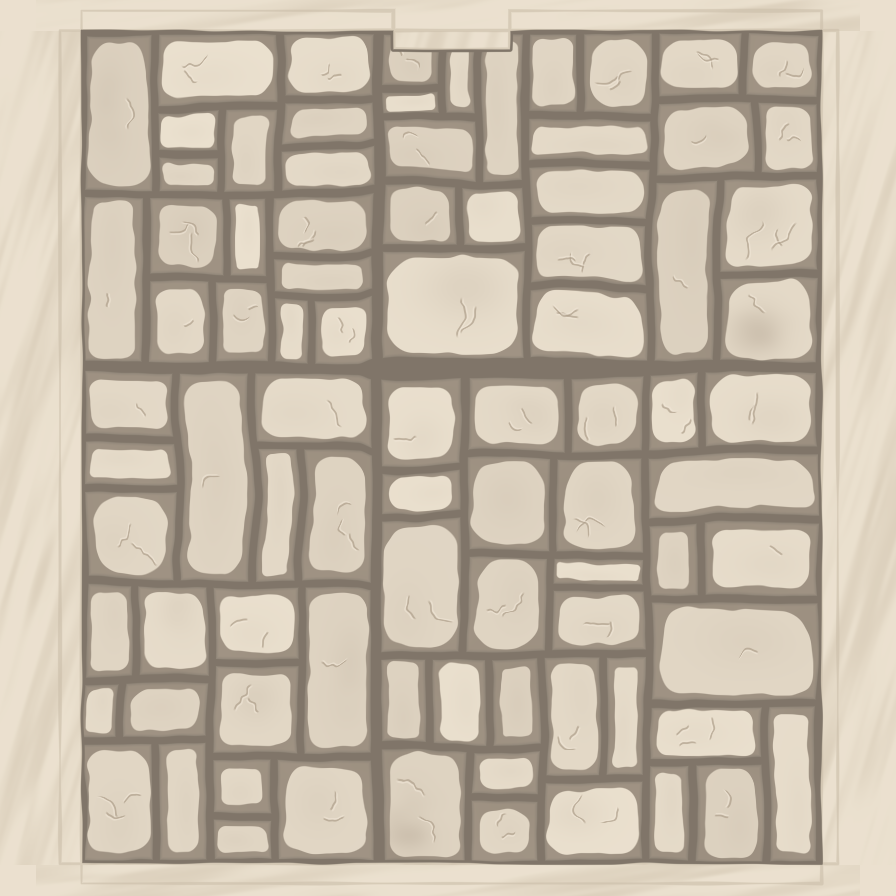
A Shadertoy shader for this texture:

```glsl
// A panel of irregular fieldstones in grey-brown mortar, set in a pale wooden frame.
// The panel is cut recursively into cells; each cell holds one rounded, cracked stone.
// Value noise bends the joints, roughens the stones and streaks the wood.

const vec3 CREAM  = vec3(0.92, 0.88, 0.81);
const vec3 SAND   = vec3(0.79, 0.74, 0.67);
const vec3 MORTAR = vec3(0.62, 0.57, 0.51);
const vec3 JOINT  = vec3(0.50, 0.46, 0.41);

float hash(vec2 p) {
    vec3 q = fract(p.xyx * 0.1031);
    q += dot(q, q.yzx + 33.33);
    return fract((q.x + q.y) * q.z);
}

float noise(vec2 p) {
    vec2 i = floor(p), f = fract(p);
    f = f * f * (3.0 - 2.0 * f);
    return mix(mix(hash(i), hash(i + vec2(1, 0)), f.x),
               mix(hash(i + vec2(0, 1)), hash(i + 1.0), f.x), f.y);
}

float box(vec2 p, vec2 halfSize, float radius) {
    vec2 q = abs(p) - halfSize + radius;
    return length(max(q, 0.0)) + min(max(q.x, q.y), 0.0) - radius;
}

vec2 turn(vec2 p, float a) {
    float c = cos(a), s = sin(a);
    return vec2(c * p.x + s * p.y, c * p.y - s * p.x);
}

// Rectangle with the gap in its top edge
float notchedBox(vec2 p, vec2 halfSize) {
    return max(box(p - vec2(0.504, 0.501), halfSize, 0.0),
               -box(p - vec2(0.504, 1.045), vec2(0.065, 0.1), 0.0));
}

// Pale planks with slanted grain and faint outlines
vec3 woodFrame(vec2 p, float px) {
    vec2 away = abs(p - 0.5);
    bool rail = away.y > 0.465;
    vec2 g = rail ? vec2((p.y - 0.15 * p.x) * 65.0, p.x * 6.0)
                  : vec2((p.x - 0.3 * p.y) * 65.0, p.y * 6.0);
    float grain = smoothstep(0.35, 0.95, 0.65 * noise(g) + 0.35 * noise(g * 2.3 + 7.0));
    float corner = rail && away.x > 0.46 ? 0.0 : 1.0;
    vec3 col = mix(CREAM, vec3(0.84, 0.79, 0.71), grain * corner * 0.7);
    float wobble = 0.002 * (noise(p * 14.0) - 0.5);
    float outline = min(abs(notchedBox(p, vec2(0.413, 0.487))),
                        abs(box(p - vec2(0.501), vec2(0.434, 0.465), 0.0)));
    float ink = 1.0 - smoothstep(0.0016 - px, 0.0016 + px, outline + wobble);
    return mix(col, vec3(0.80, 0.75, 0.67), ink * 0.65);
}

// Thin wandering fissures, each with a lit lower lip
vec3 addCracks(vec3 col, vec2 q, vec2 halfSize, float id, float px) {
    float reach = min(halfSize.x, halfSize.y);
    for (float k = 0.0; k < 3.0; k++) {
        vec2 seed = vec2(id, 40.0 + k);
        if (reach < 0.022 || hash(seed) < 0.4) continue;
        vec2 middle = (vec2(hash(seed + 5.3), hash(seed + 9.7)) - 0.5) * halfSize;
        vec2 c = turn(q - middle, 6.283 * hash(seed + 2.9));
        float span = reach * mix(0.25, 0.55, hash(seed + 3.7));
        float path = 0.018 * (noise(vec2(c.x * 55.0 + id, k)) - 0.5)
                   + 0.004 * noise(vec2(c.x * 170.0, id));
        float ends = 1.0 - smoothstep(0.75 * span, span, abs(c.x));
        float d = c.y - path;
        float lip = 1.0 - smoothstep(0.0004, 0.0010 + px, abs(d + 0.0018));
        float gap = 1.0 - smoothstep(0.0003, 0.0009 + px, abs(d));
        col = mix(col, vec3(0.94, 0.90, 0.84), lip * ends * 0.6);
        col = mix(col, vec3(0.68, 0.62, 0.54), gap * ends * 0.7);
    }
    return col;
}

vec3 stoneFace(vec2 p, vec2 q, vec2 halfSize, float id, float px) {
    vec2 focus = (vec2(hash(vec2(id, 21)), hash(vec2(id, 22))) - 0.5) * halfSize;
    float pool = exp(-2.2 * dot((q - focus) / halfSize, (q - focus) / halfSize));
    float large = smoothstep(0.025, 0.06, min(halfSize.x, halfSize.y));
    float shade = 0.45 * hash(vec2(id, 23)) + pool * mix(0.1, 0.5, large * hash(vec2(id, 24)));
    float stained = step(0.8, hash(vec2(id, 25))) * large;
    shade += stained * pool * 1.1 * (noise(p * vec2(28, 45)) - 0.2);
    return addCracks(mix(CREAM, SAND, shade), q, halfSize, id, px);
}

vec3 stoneWall(vec2 uv, float px) {
    vec2 p = uv + 0.009 * (vec2(noise(uv * 11.0), noise(uv * 11.0 + 40.0)) - 0.5)
                + 0.002 * (vec2(noise(uv * 45.0), noise(uv * 45.0 + 70.0)) - 0.5);

    // Cut the panel into cells, leaving a joint at every cut
    vec2 lo = vec2(0.095, 0.040), hi = vec2(0.913, 0.962);
    float id = 1.0;
    for (int level = 0; level < 10; level++) {
        vec2 size = hi - lo;
        if (level > 1 && size.x * size.y < mix(0.004, 0.021, hash(vec2(id, 1)))) break;
        bool upright = level < 2 ? level == 1
                     : size.x * mix(0.7, 1.5, hash(vec2(id, 2))) > size.y;
        float share = level == 0 ? 0.596 : level == 1 ? 0.4 : mix(0.3, 0.7, hash(vec2(id, 3)));
        float gap = level < 2 ? 0.006 : 0.0043;
        if (level == 0) gap += 0.006 * smoothstep(0.40, 0.42, p.x) * smoothstep(0.9, 0.5, p.x);
        vec2 axis = upright ? vec2(1, 0) : vec2(0, 1);
        float cut = dot(axis, mix(lo, hi, share));
        bool far = dot(axis, p) > cut;
        if (far) lo = mix(lo, vec2(cut + gap), axis);
        else hi = mix(hi, vec2(cut - gap), axis);
        id = 2.0 * id + (far ? 1.0 : 0.0);
    }

    // Mortar, darkening into the joint
    vec2 inner = min(p - lo, hi - p);
    float edge = min(inner.x, inner.y);
    vec3 col = mix(JOINT + 0.06, MORTAR, smoothstep(-0.001, 0.004, edge));
    col += 0.02 * (noise(uv * 20.0) - 0.5);

    // Stone, slightly tapered and rough at the rim
    vec2 halfSize = 0.5 * (hi - lo);
    vec2 inset = mix(vec2(0.003), vec2(0.0095), vec2(hash(vec2(id, 11)), hash(vec2(id, 12))));
    halfSize -= min(inset, 0.35 * halfSize);
    vec2 q = p - 0.5 * (lo + hi);
    q.x *= 1.0 + 0.12 * (hash(vec2(id, 13)) - 0.3) * q.y / halfSize.y;
    q.y += 0.08 * (hash(vec2(id, 14)) - 0.5) * q.x;
    float radius = min(halfSize.x, halfSize.y) * mix(0.35, 0.8, hash(vec2(id, 15)));
    float rim = box(q, halfSize, radius) + 0.004 * (noise(uv * 60.0 + id) - 0.5);
    col = mix(stoneFace(uv, q, halfSize, id, px), col, smoothstep(-px, px, rim));
    return mix(JOINT, col, smoothstep(-px, px, edge));
}

void mainImage(out vec4 fragColor, in vec2 fragCoord) {
    vec2 uv = fragCoord / iResolution.xy;
    float px = 0.8 / min(iResolution.x, iResolution.y);
    float panel = notchedBox(uv, vec2(0.413, 0.465)) + 0.003 * (noise(uv * 25.0) - 0.5);
    vec3 wall = mix(JOINT, stoneWall(uv, px), smoothstep(-px, px, -panel - 0.003));
    fragColor = vec4(mix(wall, woodFrame(uv, px), smoothstep(-px, px, panel)), 1.0);
}
```
